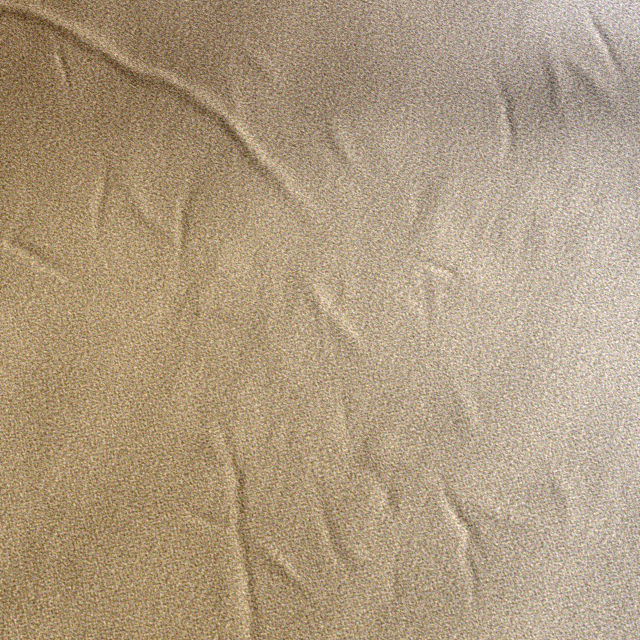
Write a Shadertoy shader that draws this texture.

```glsl
// Rumpled tan cloth with diagonal creases, woven grain and soft daylight from the right.

vec2 hash2(vec2 cell) {
    uvec2 k = uvec2(ivec2(floor(cell)) + 4096) * 1664525u + 1013904223u;
    for (int i = 0; i < 2; i++) {
        k.x += k.y * 1664525u;
        k.y += k.x * 1664525u;
        k ^= k >> 16u;
    }
    return vec2(k & 0xffffu) / 65535.0;
}

vec2 rotate(vec2 p, float angle) {
    float c = cos(angle), s = sin(angle);
    return vec2(c * p.x - s * p.y, s * p.x + c * p.y);
}

float cornerSlope(vec2 cell, vec2 offset) {
    float angle = 6.2832 * hash2(cell).x;
    return dot(vec2(cos(angle), sin(angle)), offset);
}

float gradientNoise(vec2 p) {
    vec2 i = floor(p), f = p - i;
    vec2 u = f * f * f * (f * (f * 6.0 - 15.0) + 10.0);
    vec2 e = vec2(1, 0);
    return mix(mix(cornerSlope(i, f), cornerSlope(i + e, f - e), u.x),
               mix(cornerSlope(i + e.yx, f - e.yx), cornerSlope(i + 1.0, f - 1.0), u.x), u.y);
}

float ridge(float distance, float width) {
    return exp(-distance * distance / (width * width));
}

float clothHeight(vec2 p) {
    vec2 w = p + 0.03 * vec2(gradientNoise(p * 7.0), gradientNoise(p * 7.0 + 40.0));
    w += 0.006 * vec2(gradientNoise(p * 26.0), gradientNoise(p * 26.0 + 40.0));

    // Ripples stretched along the fall of the cloth, with finer puckers
    vec2 q = rotate(w, 0.5);
    float patches = smoothstep(-0.15, 0.35, gradientNoise(p * 4.0 + 17.0));
    float h = 0.30 * patches * gradientNoise(q * vec2(17, 7));
    h += 0.10 * gradientNoise(rotate(w, -0.5) * vec2(13, 24));
    h += 0.15 * patches * gradientNoise(q * vec2(36, 17) + 9.0);
    h += 0.045 * gradientNoise(q * vec2(75, 40) + 3.0);

    // Long crease from the top left, and one rising from the bottom
    float topCrease = (w.y - 0.99 + 0.15 * w.x + 1.05 * w.x * w.x) / (1.0 + w.x);
    h += 0.30 * ridge(topCrease, 0.012) * smoothstep(0.52, 0.4, w.x);
    float lowCrease = w.x - 0.40 + 0.17 * w.y;
    h -= 0.20 * ridge(lowCrease, 0.009) * smoothstep(0.40, 0.25, w.y);

    // Scattered short wrinkles
    for (int i = 0; i < 32; i++) {
        vec2 place = hash2(vec2(i, 3)), size = hash2(vec2(i, 8)), turn = hash2(vec2(i, 14));
        vec2 r = rotate(w - mix(vec2(0.06), vec2(0.96), place), 1.05 + 1.5 * (turn.x - 0.5));
        r.y += 3.0 * (turn.y - 0.5) * r.x * r.x;
        float lift = (size.x > 0.4 ? 1.0 : -1.0) * mix(0.08, 0.22, size.y);
        h += lift * ridge(r.y, mix(0.007, 0.015, size.x)) * ridge(r.x, mix(0.02, 0.065, size.y));
    }
    return h;
}

void mainImage(out vec4 fragColor, in vec2 fragCoord) {
    vec2 p = fragCoord / iResolution.y;

    // Warm cloth fading into pale glare on the right, brown and dim towards the top
    float glare = smoothstep(0.15, 1.2, p.x + 0.25 * (p.y - 0.4) + 0.08 * gradientNoise(p * 3.0));
    vec3 color = mix(vec3(0.645, 0.55, 0.405), vec3(0.775, 0.735, 0.695), glare);
    color -= vec3(0.10, 0.105, 0.085) * smoothstep(0.6, 0.92, p.y) * (1.0 - 0.45 * glare);
    color -= 0.09 * ridge(p.y - 0.90 + 0.06 * p.x, 0.06) * smoothstep(0.4, 0.9, p.x);
    color += vec3(0.08, 0.09, 0.11) * smoothstep(0.9, 1.0, p.y) * smoothstep(0.65, 1.0, p.x);
    color += 0.04 * ridge(p.y - 0.48, 0.22);

    // Slow light and shade between the folds
    color += 0.06 * gradientNoise(rotate(p, 0.5) * vec2(9, 4) + 5.0);

    // Relief lit from the upper right
    float relief = clothHeight(p) - clothHeight(p + vec2(0.0052, 0.003));
    color += relief * vec3(1.0, 1.0, 0.95);

    // Twill weave, coarser and clearer near the bottom
    vec2 g = p * (1.0 + 0.15 * p.y) + 0.006 * gradientNoise(p * 9.0);
    vec2 threads = sin(6.2832 * 128.0 * rotate(g, 0.6));
    color += 0.05 * threads.x * threads.y * smoothstep(0.9, 0.2, p.y);

    // Fine grain in brightness, partly drawn out along the twill, and in hue
    float grain = 0.17 * gradientNoise(rotate(g, 0.4) * 215.0)
                + 0.17 * gradientNoise(rotate(g, 0.6) * vec2(150, 310))
                + 0.18 * gradientNoise(rotate(g, 1.1) * 387.0);
    vec3 tint = vec3(gradientNoise(rotate(g, 0.7) * 235.0 + 31.0),
                     gradientNoise(rotate(g, 0.2) * 235.0 + 67.0),
                     gradientNoise(rotate(g, 0.9) * 215.0 + 93.0));
    color += grain + tint * vec3(0.14, 0.11, 0.19);

    fragColor = vec4(clamp(color, 0.0, 1.0), 1.0);
}
```
